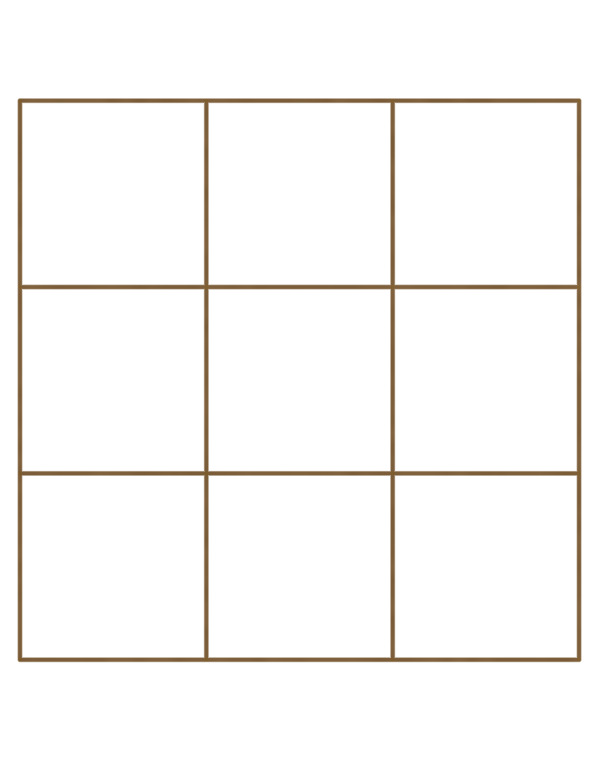
Reproduce this pattern procedurally as a Shadertoy shader.

```glsl
// Draws a three by three grid of open square cells in thin brown strokes on white.
// Each stroke is the distance to the nearest repeated line segment, with soft edges,
// rounded outer corners, a faint uneven tone and slightly warmer crossings.

const float CELLS = 3.0;
const float ASPECT = 0.78125;                  // width over height of the layout
const float CELL_SIZE = 0.3106;                // lengths are shares of the width
const vec2 GRID_CENTER = vec2(-0.0008, 0.0063);
const float HALF_STROKE = 0.0036;
const float EDGE_SOFTNESS = 0.0017;

const vec3 PAPER = vec3(1.0);
const vec3 BROWN = vec3(0.49, 0.37, 0.23);
const vec3 WARM_BROWN = vec3(0.50, 0.37, 0.16);

float hash(vec2 p) {
    return fract(sin(dot(p, vec2(127.1, 311.7))) * 43758.5453);
}

float valueNoise(vec2 p) {
    vec2 i = floor(p);
    vec2 f = fract(p);
    vec2 u = f * f * (3.0 - 2.0 * f);
    float low = mix(hash(i), hash(i + vec2(1.0, 0.0)), u.x);
    float high = mix(hash(i + vec2(0.0, 1.0)), hash(i + vec2(1.0)), u.x);
    return mix(low, high, u.y);
}

// Distance to the nearest of the parallel segments; p.x runs across them
float strokeDistance(vec2 p, float count) {
    float line = clamp(floor(p.x + 0.5), 0.0, count);
    float along = clamp(p.y, 0.0, count);
    return length(p - vec2(line, along));
}

float strokeCoverage(float dist, float halfWidth, float softness) {
    return 1.0 - smoothstep(halfWidth - softness, halfWidth + softness, dist);
}

void mainImage(out vec4 fragColor, in vec2 fragCoord) {
    // Fit the layout to the canvas
    float scale = min(iResolution.x, iResolution.y * ASPECT);
    vec2 p = (fragCoord - 0.5 * iResolution.xy) / scale - GRID_CENTER;
    vec2 grid = p / CELL_SIZE + 0.5 * CELLS;

    // Vertical and horizontal strokes
    float vertical = strokeDistance(grid, CELLS) * CELL_SIZE;
    float horizontal = strokeDistance(grid.yx, CELLS) * CELL_SIZE;
    float softness = max(EDGE_SOFTNESS, 0.65 / scale);
    float coverage = strokeCoverage(min(vertical, horizontal), HALF_STROKE, softness);

    // Warmer crossings and faint tone changes along the strokes
    float crossing = strokeCoverage(max(vertical, horizontal), HALF_STROKE, softness);
    float tone = 0.03 * (valueNoise(p * 45.0) - 0.5);
    vec3 ink = mix(BROWN, WARM_BROWN, 0.6 * crossing) + tone;

    fragColor = vec4(mix(PAPER, ink, coverage), 1.0);
}
```
